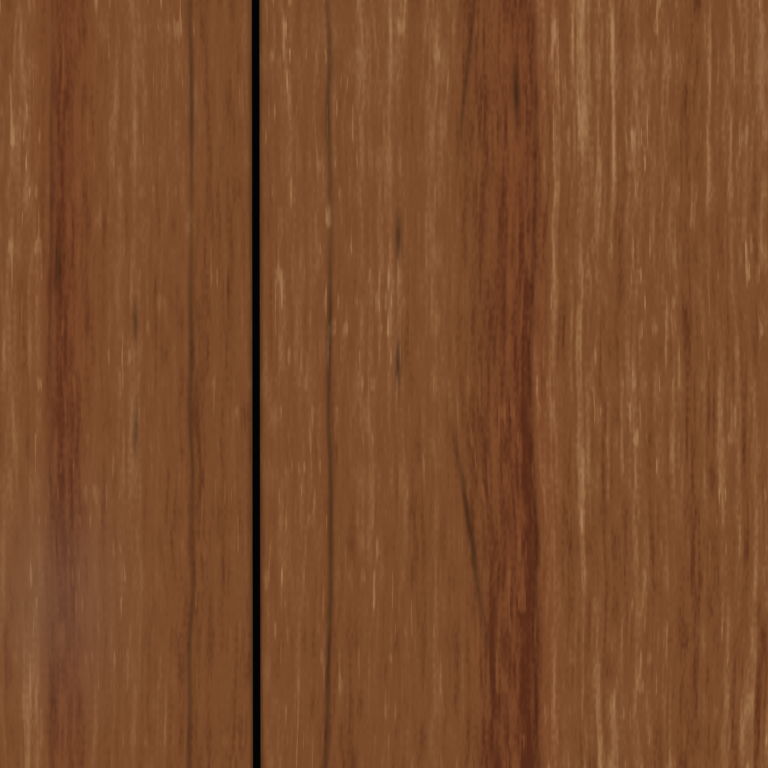
Give the GLSL for this texture, as a WebGL 1 fragment shader.

```glsl
precision highp float;
// Vertical brown wood veneer, split by one narrow black groove.
// Stretched value noise makes the grain; gaussian bands set the broad tones,
// and thresholded noise adds pale pores, wavy streaks and small dark cracks.

uniform vec2 u_resolution;

float hash(vec2 p) {
  return fract(sin(dot(p, vec2(127.1, 311.7))) * 43758.5453);
}

float noise(vec2 p) {
  vec2 i = floor(p);
  vec2 f = fract(p);
  f = f * f * (3.0 - 2.0 * f);
  float low = mix(hash(i), hash(i + vec2(1.0, 0.0)), f.x);
  float high = mix(hash(i + vec2(0.0, 1.0)), hash(i + vec2(1.0, 1.0)), f.x);
  return mix(low, high, f.y);
}

// Noise centred on zero, stretched by separate frequencies
float grain(vec2 p, float across, float along) {
  return noise(p * vec2(across, along) + across) - 0.5;
}

float band(float x, float center, float width) {
  float d = (x - center) / width;
  return exp(-d * d);
}

float spot(vec2 p, vec2 center, vec2 size) {
  return band(p.x, center.x, size.x) * band(p.y, center.y, size.y);
}

// Small sideways drift of the fibres
vec2 bendFibres(vec2 p) {
  float drift = grain(p, 3.0, 4.0) * 0.010 + grain(p, 9.0, 13.0) * 0.004;
  return vec2(p.x + drift, p.y);
}

// Broad light and dark zones across the boards
float broadTone(vec2 p) {
  float t = 0.47;
  t -= 0.22 * band(p.x, 0.085, 0.027);
  t += 0.08 * band(p.x, 0.165, 0.050);
  t -= 0.07 * band(p.x, 0.270, 0.035);
  t += 0.09 * band(p.x, 0.380, 0.030);
  t += 0.10 * band(p.x, 0.485, 0.055);
  t += 0.08 * band(p.x, 0.565, 0.020);
  t -= 0.16 * band(p.x, 0.630, 0.030);
  t -= 0.24 * band(p.x, 0.687, 0.020);
  t += 0.07 * band(p.x, 0.790, 0.060);
  t -= 0.10 * band(p.x, 0.910, 0.022);
  t += 0.10 * (p.y - 0.5);
  return t + 0.10 * grain(p, 24.0, 1.6);
}

// Fine fibres, stronger toward the coarse right side
float fibres(vec2 p) {
  float f = grain(p, 75.0, 2.5) * 0.20;
  f += grain(p, 150.0, 7.0) * 0.24;
  f += grain(p, 290.0, 24.0) * 0.26;
  f += grain(p, 400.0, 150.0) * 0.14;
  return f * mix(0.85, 1.1, smoothstep(0.55, 0.75, p.x));
}

// Short pale pores everywhere
float pores(vec2 p) {
  float n = noise(p * vec2(240.0, 28.0) + 17.0);
  return smoothstep(0.72, 0.95, n) * noise(p * vec2(40.0, 5.0));
}

// Long wavy pale streaks on the outer boards
float paleStreaks(vec2 p) {
  float zone = smoothstep(0.695, 0.71, p.x);
  zone *= 1.0 - 0.55 * band(p.x, 0.87, 0.06);
  zone += 0.75 * (1.0 - smoothstep(0.045, 0.065, p.x));
  float n = noise(p * vec2(95.0, 2.2) + 5.0);
  float broken = 0.45 + 0.55 * noise(p * vec2(60.0, 22.0));
  float s = zone * smoothstep(0.58, 0.88, n) * broken;
  s += 0.8 * spot(p, vec2(0.955, 0.76), vec2(0.004, 0.13));
  s += 0.7 * spot(p, vec2(0.722, 0.62), vec2(0.004, 0.18));
  return s + 0.5 * band(p.x, 0.748, 0.003) * broken;
}

// Dark growth lines and short cracks
float darkLines(vec2 p) {
  float fade = 0.35 + 0.65 * noise(p * vec2(4.0, 7.0));
  float d = 0.45 * band(p.x, 0.245, 0.0035) * fade;
  d += 0.55 * band(p.x, 0.426, 0.0040) * fade;
  d += 0.30 * band(p.x, 0.066, 0.0035) * fade;
  d += 0.30 * band(p.x, 0.697, 0.0040) * fade;
  d += 0.65 * spot(p, vec2(0.673, 0.88), vec2(0.005, 0.035));
  d += 0.50 * spot(p, vec2(0.076, 0.655), vec2(0.004, 0.035));
  d += 0.55 * spot(p, vec2(0.518, 0.69), vec2(0.004, 0.030));
  d += 0.55 * spot(p, vec2(0.518, 0.525), vec2(0.004, 0.030));
  d += 0.40 * spot(p, vec2(0.174, 0.58), vec2(0.004, 0.025));
  d += 0.40 * spot(p, vec2(0.174, 0.44), vec2(0.004, 0.030));
  float slant = p.x + 0.14 * (p.y - 0.30);
  d += 0.50 * spot(vec2(slant, p.y), vec2(0.612, 0.30), vec2(0.004, 0.11));
  slant = p.x - 0.10 * (p.y - 0.90);
  d += 0.35 * spot(vec2(slant, p.y), vec2(0.608, 0.90), vec2(0.003, 0.10));
  return d;
}

vec3 woodColor(float tone) {
  vec3 c = mix(vec3(0.34, 0.18, 0.10), vec3(0.48, 0.295, 0.168), smoothstep(0.0, 0.5, tone));
  return mix(c, vec3(0.65, 0.48, 0.33), smoothstep(0.45, 1.1, tone));
}

void main() {
  vec2 uv = gl_FragCoord.xy / u_resolution;
  vec2 p = bendFibres(uv);

  float tone = broadTone(p) + fibres(p) + 0.32 * pores(p);
  tone += 0.38 * paleStreaks(p);
  vec3 color = woodColor(tone) * (1.0 - 0.65 * darkLines(p));

  // Reddish heartwood and a soft grey sheen at lower left
  float red = band(uv.x, 0.085, 0.03) + band(uv.x, 0.675, 0.04);
  color *= mix(vec3(1.0), vec3(1.0, 0.94, 0.96), min(red, 1.0));
  float sheen = spot(uv, vec2(0.075, 0.22), vec2(0.09, 0.15));
  color = mix(color, vec3(0.50, 0.38, 0.30), 0.38 * sheen);

  // Groove with a shaded rim and smoothed edges
  float pixel = 1.0 / u_resolution.x;
  float gap = abs(uv.x - 0.3335 + 0.0015 * (uv.y - 0.5));
  color *= 1.0 - 0.25 * band(gap, 0.005, 0.004);
  float groove = 1.0 - smoothstep(0.0048 - pixel, 0.0048 + pixel, gap);
  color = mix(color, vec3(0.012, 0.010, 0.012), groove);

  gl_FragColor = vec4(color, 1.0);
}
```
